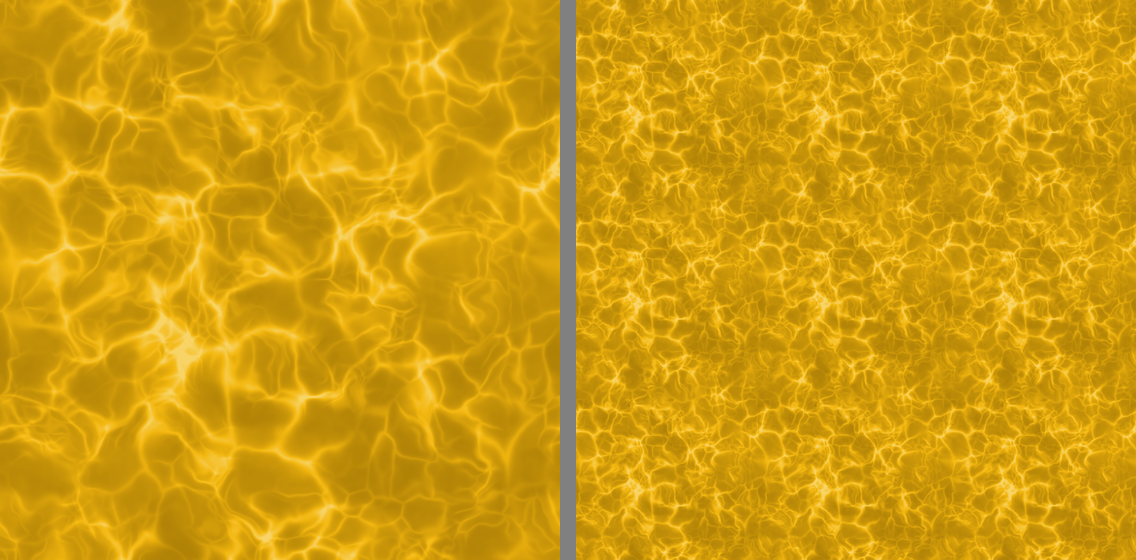
Left, the tile; right, the same tile 3 across and 3 down.
Give the GLSL for this texture, as a Shadertoy shader.

```glsl
// Tileable golden liquid crossed by a web of bright, wispy caustic light.

vec2 hash22(vec2 p) {
    vec3 q = fract(p.xyx * vec3(0.1031, 0.1030, 0.0973));
    q += dot(q, q.yzx + 33.33);
    return fract((q.xx + q.yz) * q.zy);
}

// Two channels of smooth value noise that wrap after "period" cells.
vec2 wrapNoise(vec2 uv, float period, float seed) {
    vec2 p = uv * period, cell = floor(p), f = fract(p);
    f = f * f * f * (f * (f * 6.0 - 15.0) + 10.0);
    vec2 lo = mod(cell, period) + seed;
    vec2 hi = mod(cell + 1.0, period) + seed;
    return mix(mix(hash22(lo), hash22(vec2(hi.x, lo.y)), f.x),
               mix(hash22(vec2(lo.x, hi.y)), hash22(hi), f.x), f.y);
}

// Wrapping cell pattern: x = gap to the nearest border, y = gap to a junction.
vec2 cellGaps(vec2 uv, float period, float seed) {
    vec2 p = uv * period, cell = floor(p), f = fract(p);
    vec3 near = vec3(9.0);
    for (int j = -1; j <= 1; j++)
    for (int i = -1; i <= 1; i++) {
        vec2 o = vec2(i, j);
        float d = length(o + hash22(mod(cell + o, period) + seed) - f);
        if (d < near.x) near = vec3(d, near.xy);
        else if (d < near.y) near = vec3(near.x, d, near.y);
        else near.z = min(near.z, d);
    }
    return near.yz - near.x;
}

// Soft-topped filament profile.
float filament(float gap, float width) {
    float t = gap / width;
    return 1.0 / (1.0 + t * t);
}

void mainImage(out vec4 fragColor, in vec2 fragCoord) {
    vec2 uv = fragCoord / iResolution.xy;

    // Bend the web at several scales
    vec2 warp = 0.050 * (wrapNoise(uv, 7.0, 11.0) - 0.5)
              + 0.024 * (wrapNoise(uv, 19.0, 47.0) - 0.5)
              + 0.009 * (wrapNoise(uv, 43.0, 83.0) - 0.5);

    // Patchy strength and thickness
    vec2 patches = wrapNoise(uv, 9.0, 131.0);
    vec2 finePatches = wrapNoise(uv, 13.0, 173.0);
    float strength = smoothstep(0.15, 0.75, patches.x);
    float thickness = mix(0.06, 0.17, patches.y);

    // Large, medium and fine webs
    vec2 large = cellGaps(uv + warp, 9.0, 211.0);
    vec2 medium = cellGaps(uv + warp * 1.5, 15.0, 257.0);
    vec2 fine = cellGaps(uv + warp * 1.9, 26.0, 307.0);
    float light = (0.2 + 0.6 * strength) * filament(large.x, thickness);
    light += 0.55 * strength * filament(large.y, 0.20);
    light += 0.62 * smoothstep(0.2, 0.8, finePatches.x) * filament(medium.x, 0.13);
    light += 0.36 * smoothstep(0.3, 0.8, finePatches.y) * filament(fine.x, 0.20);

    // Cloudy body of the liquid, with a little fine mottling
    vec2 cloudUv = uv + warp;
    light += 0.15 + 0.26 * (wrapNoise(cloudUv, 6.0, 353.0).x - 0.5)
           + 0.22 * (wrapNoise(cloudUv, 17.0, 401.0).x - 0.5)
           + 0.14 * (wrapNoise(cloudUv, 38.0, 449.0).x - 0.5)
           + 0.05 * (wrapNoise(uv, 90.0, 503.0).x - 0.5);

    // Dark gold to bright amber, then pale hot spots
    vec3 color = mix(vec3(0.69, 0.51, 0.025), vec3(0.95, 0.715, 0.055), clamp(light, 0.0, 1.0));
    color = mix(color, vec3(0.98, 0.87, 0.52), 0.75 * smoothstep(0.9, 1.8, light));
    fragColor = vec4(color, 1.0);
}
```
